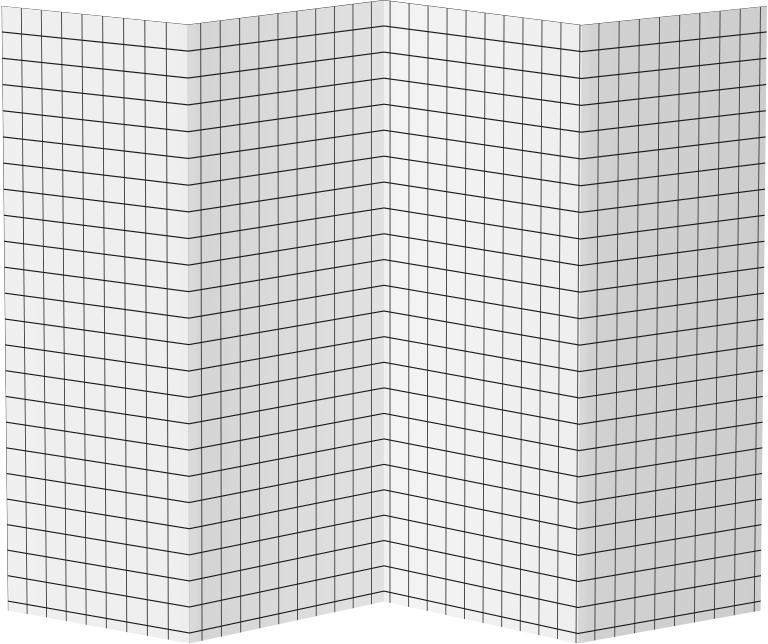
Reproduce this pattern procedurally as a Shadertoy shader.

```glsl
// Antialiased thin line, d in sheet units
float thinLine(float d, float width, float px) {
    return clamp((0.5 * (width + px) - abs(d)) / px, 0.0, 1.0) * min(1.0, width / px);
}

float inside(float d, float px) {
    return clamp(d / px + 0.5, 0.0, 1.0);
}

float nearestGrid(float k) {
    return k - floor(k + 0.5);
}

// Folds of the screen, left to right
const float topX[5] = float[](1.5, 188.0, 384.0, 582.0, 767.0);
const float bottomX[5] = float[](8.0, 189.5, 384.0, 578.0, 760.5);
const float topY[5] = float[](6.0, 24.5, 0.0, 25.0, 6.0);
const float bottomY[5] = float[](611.5, 644.5, 602.5, 644.5, 611.5);
const float firstRow[5] = float[](32.0, 51.2, 26.0, 51.7, 32.0);
const float lastRow[5] = float[](602.0, 634.0, 592.0, 634.5, 602.0);

// Per panel: column count, column shift, perspective bend
const vec3 columns[4] = vec3[](
    vec3(9.0, 0.0, 0.5), vec3(10.33, 0.36, -0.4),
    vec3(10.42, -0.32, 0.0), vec3(9.17, -0.85, 0.0));

// Shade at the left and right side of each panel
const vec2 shades[4] = vec2[](
    vec2(0.94, 0.935), vec2(0.83, 0.885), vec2(0.955, 0.935), vec2(0.82, 0.805));

float foldX(int i, float y) {
    return mix(topX[i], bottomX[i], y / 625.0);
}

void mainImage(out vec4 fragColor, in vec2 fragCoord) {
    vec2 p = fragCoord / iResolution.xy * vec2(768.0, 645.0);
    p.y = 645.0 - p.y;
    float px = 768.0 / iResolution.x;
    float tone = 1.0;

    for (int i = 0; i < 4; i++) {
        float left = foldX(i, p.y);
        float right = foldX(i + 1, p.y);
        float s = (p.x - left) / (right - left);

        // Paper shade with a soft strip along each fold
        float paper = mix(shades[i].x, shades[i].y, clamp(s, 0.0, 1.0));
        float strip = 1.0 - smoothstep(0.02, 0.06, s);
        paper += strip * (i == 2 ? -0.015 : i == 0 ? 0.0 : 0.025);

        // Sloping rows, tightening slightly downward
        float start = mix(firstRow[i], firstRow[i + 1], s);
        float end = mix(lastRow[i], lastRow[i + 1], s);
        float row = (p.y - start) / (end - start) * 22.0;
        row -= 0.0008 * row * (22.0 - row);
        float rowLine = thinLine(nearestGrid(row) * 26.0, 1.15, px);

        // Upright columns
        vec3 c = columns[i];
        float column = c.x * s + c.y + c.z * s * (1.0 - s);
        float columnLine = thinLine(nearestGrid(column) * (right - left) / c.x, 0.95, px);
        columnLine *= i == 0 ? 1.0 - 0.7 * smoothstep(0.97, 0.99, s) : 1.0;

        float panel = mix(paper, 0.24, columnLine);
        panel = mix(panel, 0.1, rowLine);

        // Panel outline
        float upper = mix(topY[i], topY[i + 1], s);
        float lower = mix(bottomY[i], bottomY[i + 1], s);
        float height = inside(p.y - upper, px) * inside(lower - p.y, px);
        panel = mix(1.0, panel, height);
        tone = mix(tone, panel, inside(p.x - left, px));
    }

    // White beyond the last edge
    tone = mix(1.0, tone, inside(foldX(4, p.y) - p.x, px));
    fragColor = vec4(vec3(tone), 1.0);
}
```
